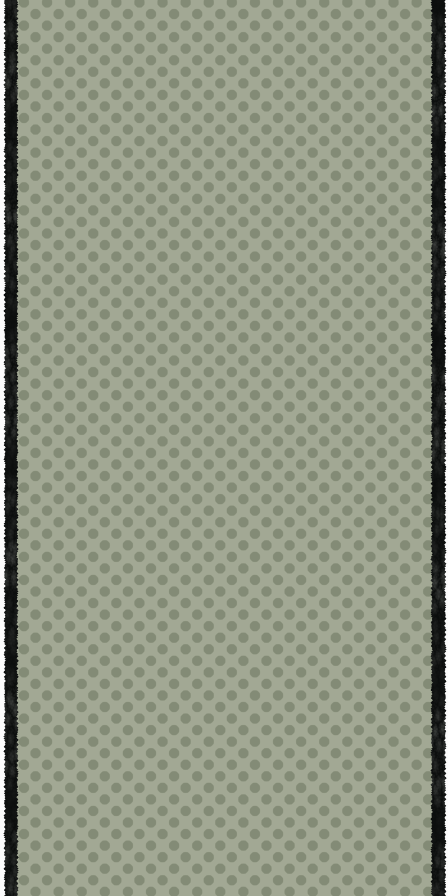
A Shadertoy shader for this pattern:

```glsl
// Sage field of staggered rounded dots between two ragged, smudged ink borders.
#define PERIOD 0.05156              // dot spacing, in canvas widths
#define DOT_PHASE vec2(0.5175, 1.0148)
#define DOT_RADIUS 0.0114
#define FIELD_COLOR vec3(0.635, 0.660, 0.580)
#define DOT_COLOR vec3(0.515, 0.545, 0.462)
#define INK_COLOR vec3(0.045, 0.053, 0.050)
#define SMUDGE_COLOR vec3(0.25, 0.26, 0.25)
#define LEFT_BAND vec2(0.0247, 0.0143)   // centre, half width
#define RIGHT_BAND vec2(0.9787, 0.0153)
#define RAGGED 0.0024               // depth of the torn edge
#define SMUDGE_CELL vec2(0.016, 0.034)

vec2 hash2(vec2 p) {
    return fract(sin(vec2(dot(p, vec2(127.1, 311.7)), dot(p, vec2(269.5, 183.3)))) * 437.58);
}

// Distance to the nearest scattered cell point
float cellular(vec2 p) {
    vec2 cell = floor(p);
    float nearest = 2.0;
    for (int y = -1; y <= 1; y++)
        for (int x = -1; x <= 1; x++) {
            vec2 c = cell + vec2(x, y);
            nearest = min(nearest, length(c + hash2(c) - p));
        }
    return nearest;
}

// Irregular bristle profile along an edge, about -1 to 1
float bristles(float y, float seed) {
    float warp = 2.0 * sin(y * 61.0 + seed) + 1.5 * sin(y * 143.0 + seed * 2.3);
    return 0.45 * sin(y * 467.0 + warp + seed)
         + 0.35 * sin(y * 811.0 - warp * 1.7 + seed * 3.1)
         + 0.20 * sin(y * 173.0 + seed * 1.9);
}

// Staggered lattice of dots, halfway between octagon and circle
float dotDistance(vec2 uv) {
    vec2 p = (uv - DOT_PHASE) / PERIOD;
    vec2 a = abs(p - round(p));
    a = (a.x + a.y > 0.5 ? 0.5 - a : a) * PERIOD;
    float octagon = max(max(a.x, a.y), (a.x + a.y) * 0.7071);
    return mix(octagon, length(a), 0.5) - DOT_RADIUS;
}

// Signed distance to a vertical band with two torn sides
float bandDistance(vec2 uv, vec2 band, float seed) {
    float offset = uv.x - band.x;
    float side = offset < 0.0 ? 0.0 : 4.7;
    return abs(offset) - band.y - RAGGED * bristles(uv.y, seed + side);
}

// Black ink with soft worn patches and fine grain
vec3 inkColor(vec2 uv, float seed) {
    vec2 p = uv / SMUDGE_CELL + seed;
    float patches = smoothstep(0.65, 0.05, cellular(p));
    float grain = smoothstep(0.7, 0.1, cellular(p * vec2(3.0, 5.0)));
    float drift = 0.55 + 0.25 * sin(uv.y * 17.0 + seed) + 0.20 * sin(uv.y * 41.0 + seed * 2.0);
    return mix(INK_COLOR, SMUDGE_COLOR, drift * (0.65 * patches + 0.25 * grain));
}

void mainImage(out vec4 fragColor, in vec2 fragCoord) {
    vec2 uv = fragCoord / iResolution.x;
    float aa = 0.75 / iResolution.x;

    // Dotted field
    vec3 color = mix(DOT_COLOR, FIELD_COLOR, smoothstep(-aa, aa, dotDistance(uv)));

    // White margins beyond the borders
    float margin = max(LEFT_BAND.x - uv.x, uv.x - RIGHT_BAND.x);
    color = mix(color, vec3(0.99), step(0.0, margin));

    // Ink borders
    bool left = uv.x < 0.5;
    float seed = left ? 1.3 : 8.6;
    float ink = bandDistance(uv, left ? LEFT_BAND : RIGHT_BAND, seed);
    color = mix(inkColor(uv, seed), color, smoothstep(-aa, aa, ink));

    fragColor = vec4(color, 1.0);
}
```
